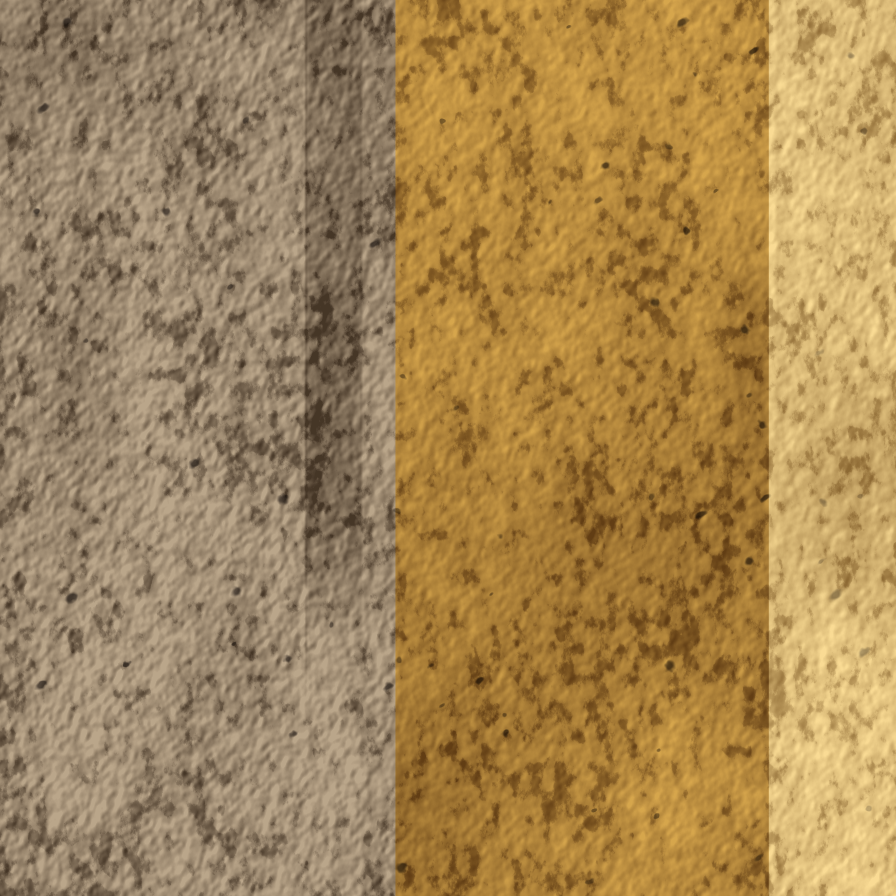
Reproduce this texture procedurally as a WebGL 1 fragment shader.

```glsl
precision highp float;
// Three weathered vertical panels: grey-brown stone, ochre and pale gold.
// Layered value noise gives stains, speckle and embossed grain; soft blobs
// place the broad shading, and a jittered grid scatters small dark pits.

uniform vec2 u_resolution;

const float OCHRE_EDGE = 0.4414;
const float PALE_EDGE = 0.858;

float hash(vec2 p) {
  return fract(sin(dot(p, vec2(127.1, 311.7))) * 43758.5453);
}

float noise(vec2 p) {
  vec2 cell = floor(p);
  vec2 f = fract(p);
  f = f * f * (3.0 - 2.0 * f);
  float low = mix(hash(cell), hash(cell + vec2(1.0, 0.0)), f.x);
  float high = mix(hash(cell + vec2(0.0, 1.0)), hash(cell + 1.0), f.x);
  return mix(low, high, f.y);
}

float fbm(vec2 p) {
  float sum = 0.0;
  float amp = 0.5;
  for (int i = 0; i < 5; i++) {
    sum += amp * noise(p);
    p = mat2(1.6, 1.2, -1.2, 1.6) * p + 7.3;
    amp *= 0.5;
  }
  return sum;
}

// Soft elliptical patch, 1 at its centre.
float blob(vec2 p, vec2 center, vec2 radius) {
  vec2 d = (p - center) / radius;
  return exp(-dot(d, d));
}

// Smoothed vertical band between two x positions.
float band(float x, float left, float right, float soft) {
  return smoothstep(left - soft, left + soft, x)
       * (1.0 - smoothstep(right - soft, right + soft, x));
}

float grainHeight(vec2 p) {
  vec2 q = vec2(p.x - 0.3 * p.y, p.y);
  return 0.6 * noise(q * vec2(150.0, 95.0))
       + 0.4 * noise(q * vec2(250.0, 170.0) + 31.0);
}

// Relief lit from the upper left.
float emboss(vec2 p) {
  return grainHeight(p) - grainHeight(p + vec2(-0.004, 0.003));
}

// Dark pits, at most one per grid cell.
float pits(vec2 p, float cells, float chance, float size) {
  vec2 home = floor(p * cells);
  float cover = 0.0;
  for (int j = -1; j <= 1; j++) {
    for (int i = -1; i <= 1; i++) {
      vec2 id = home + vec2(float(i), float(j));
      vec2 center = (id + 0.15 + 0.7 * vec2(hash(id + 3.1), hash(id + 8.7))) / cells;
      vec2 d = p - center;
      d.x -= d.y * (hash(id + 5.9) - 0.2);
      float radius = size * (0.6 + 0.5 * hash(id + 11.3));
      float dist = length(d) + 0.003 * (noise(p * 260.0) - 0.5);
      float pit = 1.0 - smoothstep(radius * 0.4, radius * 1.2, dist);
      cover = max(cover, pit * step(hash(id + 17.9), chance));
    }
  }
  return cover;
}

float stoneTone(vec2 p) {
  float tone = 0.74 - 0.12 * smoothstep(0.45, 1.0, p.y);
  tone -= 0.17 * blob(p, vec2(0.09, 0.53), vec2(0.07, 0.15));
  tone -= 0.12 * blob(p, vec2(0.05, 0.96), vec2(0.13, 0.14));
  tone -= 0.12 * blob(p, vec2(0.26, 0.27), vec2(0.07, 0.16));
  tone += 0.10 * blob(p, vec2(0.16, 0.78), vec2(0.025, 0.07));
  tone += 0.08 * blob(p, vec2(0.18, 0.58), vec2(0.05, 0.18));
  float groove = band(p.x, 0.341, 0.404, 0.002) * smoothstep(0.20, 0.43, p.y);
  tone -= groove * (0.26 + 0.09 * blob(p, vec2(0.37, 0.50), vec2(0.05, 0.18)));
  tone -= 0.15 * band(p.x, 0.340, 0.343, 0.001) * smoothstep(0.15, 0.3, p.y);
  return tone - 0.06 * band(p.x, 0.404, OCHRE_EDGE, 0.003);
}

float ochreTone(vec2 p) {
  float tone = 0.60 + 0.11 * smoothstep(0.45, 0.95, p.y);
  tone -= 0.22 * blob(p, vec2(0.45, 0.10), vec2(0.10, 0.09));
  tone -= 0.12 * blob(p, vec2(0.65, 0.38), vec2(0.22, 0.09));
  tone -= 0.10 * blob(p, vec2(0.53, 0.22), vec2(0.08, 0.08));
  tone -= 0.20 * blob(p, vec2(0.835, 0.60), vec2(0.025, 0.18));
  return tone + 0.06 * blob(p, vec2(0.70, 0.10), vec2(0.15, 0.10));
}

float paleTone(vec2 p) {
  float tone = 0.66 - 0.20 * blob(p, vec2(0.95, 0.43), vec2(0.12, 0.13));
  tone += 0.13 * blob(p, vec2(0.94, 0.24), vec2(0.10, 0.09));
  return tone + 0.12 * band(p.x, PALE_EDGE, 0.866, 0.003);
}

void main() {
  vec2 p = gl_FragCoord.xy / u_resolution;
  float soft = 0.7 / u_resolution.x;
  float ochre = smoothstep(OCHRE_EDGE - soft, OCHRE_EDGE + soft, p.x);
  float pale = smoothstep(PALE_EDGE - soft, PALE_EDGE + soft, p.x);

  // Broad shading, stains, speckle and grain
  float tone = mix(mix(stoneTone(p), ochreTone(p), ochre), paleTone(p), pale);
  float stain = fbm(p * vec2(14.0, 8.0) + 4.0) - 0.48;
  float speckle = fbm(p * vec2(85.0, 62.0)) - 0.48;
  tone += 0.36 * stain + 0.46 * speckle;
  tone -= 0.30 * smoothstep(0.05, 0.22, -speckle - 0.4 * stain);
  tone += 0.05 + 0.07 * (noise(p * vec2(110.0, 4.0)) - 0.5);
  tone += mix(0.62, 0.36, ochre) * emboss(p);
  tone = clamp(tone, 0.0, 1.0);

  // Panel colour ramps
  vec3 stone = mix(vec3(0.27, 0.21, 0.15), vec3(0.73, 0.65, 0.54), tone);
  vec3 gold = mix(vec3(0.38, 0.24, 0.08), vec3(0.84, 0.65, 0.30), tone);
  vec3 cream = mix(vec3(0.55, 0.41, 0.20), vec3(0.98, 0.86, 0.58), tone);
  vec3 color = mix(mix(stone, gold, ochre), cream, pale);

  // Pits
  float pit = max(pits(p, 10.0, 0.34, 0.0065), 0.7 * pits(p + 2.0, 17.0, 0.12, 0.004));
  color = mix(color, color * vec3(0.40, 0.38, 0.38), pit * mix(0.9, 0.5, pale));
  gl_FragColor = vec4(color, 1.0);
}
```
